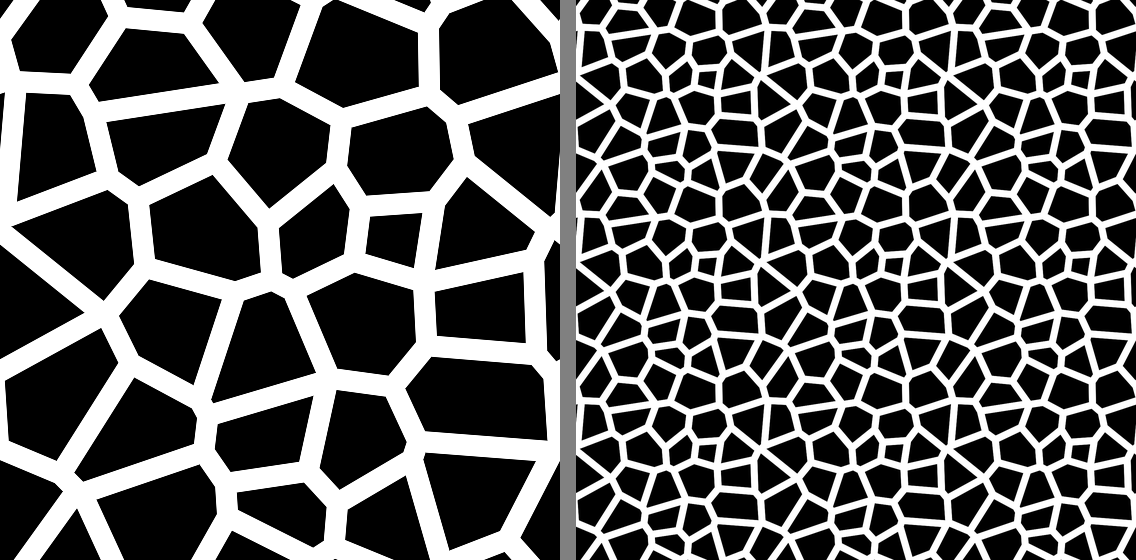
Left, the tile; right, the same tile 3 across and 3 down.
Give the GLSL for this pattern, as a WebGL 2 fragment shader.

```glsl
#version 300 es
precision highp float;
precision highp int;
// Black polygonal cells divided by white bands of constant width.
// One jittered site per grid cell gives a Voronoi diagram; the distance to
// the nearest bisector draws the bands. Cell indices wrap, so it tiles.

#define GRID ivec2(5, 6)      // sites across and up the canvas
#define JITTER 0.9            // 0 = regular grid, 1 = fully scattered
#define BAND_WIDTH 0.038      // width of a band, in canvas units
#define SEED 17u
#define CELL_COLOR vec3(0.0)
#define BAND_COLOR vec3(1.0)

uniform vec2 u_resolution;
out vec4 fragColor;

// Integer hash (PCG style) from a grid cell to two values in 0..1
vec2 hash2(ivec2 cell) {
    uvec2 v = (uvec2(cell) + SEED) * 1664525u + 1013904223u;
    v.x += v.y * 1664525u;
    v.y += v.x * 1664525u;
    v ^= v >> 16u;
    v.x += v.y * 1664525u;
    v.y += v.x * 1664525u;
    v ^= v >> 16u;
    return vec2(v & 0xffffu) / 65535.0;
}

// Position of a cell's site; the hash repeats with the grid
vec2 sitePosition(ivec2 cell) {
    ivec2 wrapped = (cell + 2 * GRID) % GRID;
    vec2 offset = 0.5 + JITTER * (hash2(wrapped) - 0.5);
    return (vec2(cell) + offset) / vec2(GRID);
}

// Distance from p to the nearest border between two Voronoi cells
float borderDistance(vec2 p) {
    ivec2 home = ivec2(floor(p * vec2(GRID)));

    // First pass: nearest site, relative to p
    vec2 nearest = vec2(10.0);
    for (int y = -2; y <= 2; y++) {
        for (int x = -2; x <= 2; x++) {
            vec2 site = sitePosition(home + ivec2(x, y)) - p;
            if (dot(site, site) < dot(nearest, nearest)) nearest = site;
        }
    }

    // Second pass: closest bisector between that site and the others
    float border = 10.0;
    for (int y = -3; y <= 3; y++) {
        for (int x = -3; x <= 3; x++) {
            vec2 site = sitePosition(home + ivec2(x, y)) - p;
            vec2 across = site - nearest;
            if (dot(across, across) > 1e-6) {
                border = min(border, dot(0.5 * (site + nearest), normalize(across)));
            }
        }
    }
    return border;
}

void main() {
    vec2 uv = gl_FragCoord.xy / u_resolution;
    float pixel = 1.0 / min(u_resolution.x, u_resolution.y);

    // Bands with an edge smoothed over one pixel
    float edge = borderDistance(uv) - 0.5 * BAND_WIDTH;
    float band = 1.0 - smoothstep(-0.5 * pixel, 0.5 * pixel, edge);
    fragColor = vec4(mix(CELL_COLOR, BAND_COLOR, band), 1.0);
}
```
